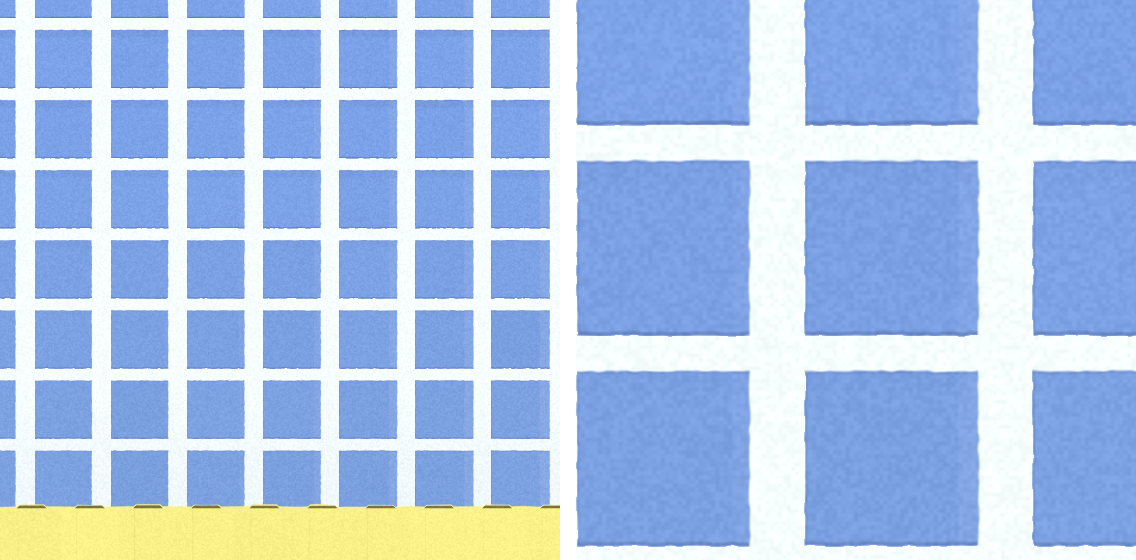
Left: the whole. Right: its middle third, enlarged.
Write a WebGL 1 fragment shader that draws this pattern.

```glsl
precision highp float;
// Grid of blue square panes in a white facade above a yellow ledge with dark slots.

uniform vec2 u_resolution;

// Layout, in fractions of the canvas
const vec2 PANE_ORIGIN = vec2(-0.0733, 0.0911);
const vec2 PANE_PITCH = vec2(0.1357, 0.1252);
const vec2 PANE_SIZE = vec2(0.1010, 0.1042);
const float PANE_WIDEN = 0.0006;    // extra width per column
const float LEDGE_TOP = 0.0955;
const float SLOT_PITCH = 0.1039;
const float SLOT_CENTER = 0.0566;
const float SLOT_HALF = 0.0265;
const float SLOT_BOTTOM = 0.0924;
const float SLOT_HEIGHT = 0.0055;

// Wear
const float EDGE_WOBBLE = 0.0012;
const float GRAIN_SCALE = 400.0;
const float GRAIN_AMOUNT = 0.055;

// Colours
const vec3 PANE_LOW = vec3(0.485, 0.628, 0.875);
const vec3 PANE_HIGH = vec3(0.485, 0.635, 0.915);
const vec3 PANE_SHADE = vec3(0.35, 0.46, 0.70);
const vec3 PANE_GLINT = vec3(0.56, 0.68, 0.91);
const vec3 WALL = vec3(0.970, 0.997, 0.997);
const vec3 WALL_LOW = vec3(0.945, 0.975, 0.985);
const vec3 LEDGE = vec3(0.980, 0.945, 0.535);
const vec3 LEDGE_SEAM = vec3(0.91, 0.86, 0.46);
const vec3 SLOT = vec3(0.42, 0.39, 0.20);

float hash(vec2 p) {
    p = fract(p * vec2(0.1031, 0.1137));
    p += dot(p, p.yx + 33.33);
    return fract((p.x + p.y) * p.x * 17.3);
}

float noise(vec2 p) {
    vec2 i = floor(p);
    vec2 f = fract(p);
    f = f * f * (3.0 - 2.0 * f);
    float low = mix(hash(i), hash(i + vec2(1.0, 0.0)), f.x);
    float high = mix(hash(i + vec2(0.0, 1.0)), hash(i + vec2(1.0, 1.0)), f.x);
    return mix(low, high, f.y);
}

// Soft step: 0 below the edge, 1 above it
float above(float edge, float x, float soft) {
    return smoothstep(edge - soft, edge + soft, x);
}

vec3 facade(vec2 p, float soft) {
    vec2 wobble = vec2(noise(p * 190.0), noise(p * 190.0 + 71.0)) - 0.5;
    vec2 q = p + wobble * EDGE_WOBBLE - PANE_ORIGIN;
    vec2 cell = floor(q / PANE_PITCH);
    vec2 local = q - cell * PANE_PITCH;
    vec2 size = PANE_SIZE + vec2(PANE_WIDEN * cell.x, 0.0);
    vec2 inner = min(local, size - local);
    float mask = above(0.0, inner.x, soft) * above(0.0, inner.y, soft);

    vec3 pane = mix(PANE_LOW, PANE_HIGH, smoothstep(0.1, 0.9, p.y));
    pane += (hash(cell + 5.0) - 0.5) * 0.012;

    // Glint on the right side, wider and clearer in the right columns
    float glintWidth = 0.004 + 0.002 * cell.x;
    float glint = above(size.x - glintWidth, local.x, soft);
    pane = mix(pane, PANE_GLINT, glint * 0.55 * smoothstep(1.0, 6.0, cell.x));

    // Reveal shade along the top, stronger higher up
    float reveal = above(size.y - 0.013, local.y, soft * 1.5);
    pane = mix(pane, PANE_SHADE, reveal * 0.14 * smoothstep(0.3, 0.9, p.y));

    // Thin dark rims
    float sill = 1.0 - above(0.0025, local.y, soft);
    float rim = 1.0 - above(0.0015, min(local.x, size.y - local.y), soft);
    pane = mix(pane, PANE_SHADE, sill * mix(0.35, 0.85, p.y));
    pane = mix(pane, PANE_SHADE, rim * mix(0.2, 0.5, p.x));

    vec3 wall = mix(WALL_LOW, WALL, smoothstep(0.09, 0.35, p.y));
    return mix(wall, pane, mask);
}

vec3 ledge(vec2 p, float soft) {
    float x = p.x - SLOT_CENTER + 0.5 * SLOT_PITCH;
    float id = floor(x / SLOT_PITCH);
    float local = x - (id + 0.5) * SLOT_PITCH;

    // Uneven panels with faint seams near the left end of each slot
    vec3 color = LEDGE + (hash(vec2(id, 9.0)) - 0.5) * 0.015;
    float seam = abs(local + SLOT_HALF - 0.003 + 0.001 * noise(p * 60.0));
    float seamMask = 1.0 - above(0.001, seam, soft);
    color = mix(color, LEDGE_SEAM, seamMask * mix(0.2, 0.5, hash(vec2(id, 2.0))));

    // Dark slot that flares toward its base, below a pale lip
    float rise = p.y - SLOT_BOTTOM;
    float halfWidth = SLOT_HALF - max(rise, 0.0);
    float span = above(-halfWidth, local, soft) * (1.0 - above(halfWidth, local, soft));
    float height = SLOT_HEIGHT * mix(0.75, 0.95, hash(vec2(id, 4.0)));
    float slot = span * above(0.0, rise, soft) * (1.0 - above(height, rise, soft));
    return mix(color, SLOT, slot * 0.88);
}

void main() {
    vec2 p = gl_FragCoord.xy / u_resolution;
    float soft = max(0.0011, 0.75 / min(u_resolution.x, u_resolution.y));
    float slotLocal = abs(fract((p.x - SLOT_CENTER) / SLOT_PITCH + 0.5) - 0.5) * SLOT_PITCH;
    float lip = 0.0035 * (1.0 - smoothstep(SLOT_HALF - 0.005, SLOT_HALF, slotLocal));
    float top = LEDGE_TOP + lip + 0.002 * (noise(vec2(p.x * 30.0, 3.0)) - 0.5);
    vec3 color = mix(ledge(p, soft), facade(p, soft), above(top, p.y, soft));
    float grain = noise(p * GRAIN_SCALE) - 0.5;
    gl_FragColor = vec4(color + grain * GRAIN_AMOUNT, 1.0);
}
```
